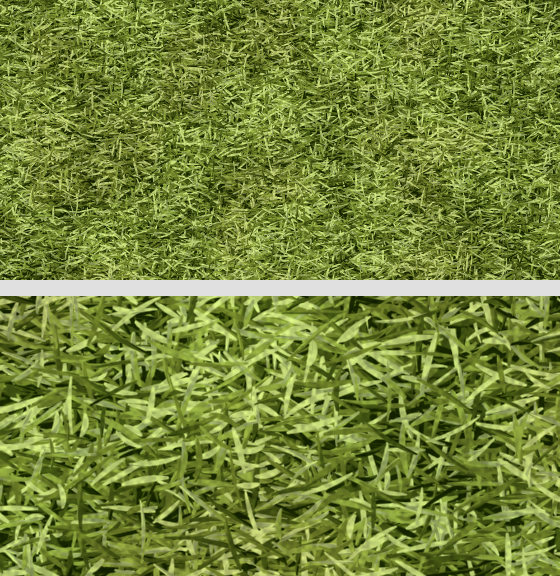
Top, the full canvas; bottom, a detail of the centre.
A Shadertoy shader for this texture:

```glsl
float hash(vec2 p) {
    return fract(sin(dot(p, vec2(127.1, 311.7))) * 43758.5453);
}

float noise(vec2 p) {
    vec2 i = floor(p), f = fract(p);
    f = f * f * (3.0 - 2.0 * f);
    return mix(mix(hash(i), hash(i + vec2(1, 0)), f.x),
               mix(hash(i + vec2(0, 1)), hash(i + vec2(1, 1)), f.x), f.y);
}

// Colour ramp from deep shade to sunlit tips
vec3 grassColor(float tone) {
    vec3 c = vec3(0.12, 0.18, 0.0);
    c = mix(c, vec3(0.27, 0.34, 0.08), smoothstep(0.03, 0.09, tone));
    c = mix(c, vec3(0.41, 0.48, 0.15), smoothstep(0.20, 0.27, tone));
    c = mix(c, vec3(0.53, 0.62, 0.23), smoothstep(0.44, 0.50, tone));
    c = mix(c, vec3(0.56, 0.63, 0.36), smoothstep(0.64, 0.68, tone));
    return mix(c, vec3(0.71, 0.79, 0.43), smoothstep(0.74, 0.79, tone));
}

// Returns blade coverage in x and tone in y
vec2 blade(vec2 p, vec2 id, float depth, float edge) {
    vec2 center = vec2(hash(id), hash(id + 17.3)) * 0.04;
    float kind = hash(id + 31.7);
    float lean = mix(0.0, 0.75, hash(id + 43.1));
    float angle = kind < 0.18 ? 1.2 + lean : (kind < 0.62 ? lean : 3.1416 - lean);

    vec2 dir = vec2(cos(angle), sin(angle));
    vec2 q = p - center;
    q = vec2(dot(q, dir), dot(q, vec2(-dir.y, dir.x)));

    float halfLength = mix(0.012, 0.04, hash(id + 59.9));
    float along = q.x / halfLength;
    float across = q.y - 0.008 * (hash(id + 71.3) - 0.5) * (1.0 - along * along);
    float width = mix(0.0022, 0.0042, hash(id + 83.5)) * (1.0 - 0.6 * along * along);

    float cover = clamp(0.5 + (width - abs(across)) / edge, 0.0, 1.0);
    cover *= clamp(0.5 + (halfLength - abs(q.x)) / edge, 0.0, 1.0);

    float tone = hash(id + 97.7) + 0.5 * (depth - 0.75);
    tone += 0.10 * along + 0.06 * clamp(across / width, -1.0, 1.0);
    return vec2(cover, tone);
}

void mainImage(out vec4 fragColor, in vec2 fragCoord) {
    vec2 uv = fragCoord / iResolution.y;
    float edge = max(1.0 / iResolution.y, 0.002);

    // Broad drift between sunlit and shaded turf
    float drift = noise(uv * 5.0 + 8.0) + noise(uv * 13.0) - 1.0;

    // Shaded ground between the blades
    vec3 color = grassColor(0.2 * noise(uv * 90.0));

    // Layers of scattered blades, dark ones below
    for (int layer = 0; layer < 17; layer++) {
        float k = float(layer);
        vec2 shifted = uv + vec2(hash(vec2(k, 2.0)), hash(vec2(k, 5.0)));
        vec2 cell = floor(shifted / 0.04);
        for (int y = -1; y <= 1; y++) {
            for (int x = -1; x <= 1; x++) {
                vec2 id = cell + vec2(x, y);
                vec2 b = blade(shifted - id * 0.04, id + k * 61.0, k / 16.0, edge);
                color = mix(color, grassColor(b.y + 0.18 * drift), b.x);
            }
        }
    }

    // Fine grain, contrast and slightly dry patches
    color *= 0.84 + 0.30 * noise(uv * 220.0);
    color = mix(vec3(0.44, 0.51, 0.19), color, 1.1);
    color *= 1.0 + 0.09 * drift;
    float dry = smoothstep(0.45, 0.85, noise(uv * 6.0 + 31.0));
    color *= mix(vec3(1.0), vec3(1.0, 0.96, 0.98), dry);

    fragColor = vec4(clamp(color, 0.0, 1.0), 1.0);
}
```
